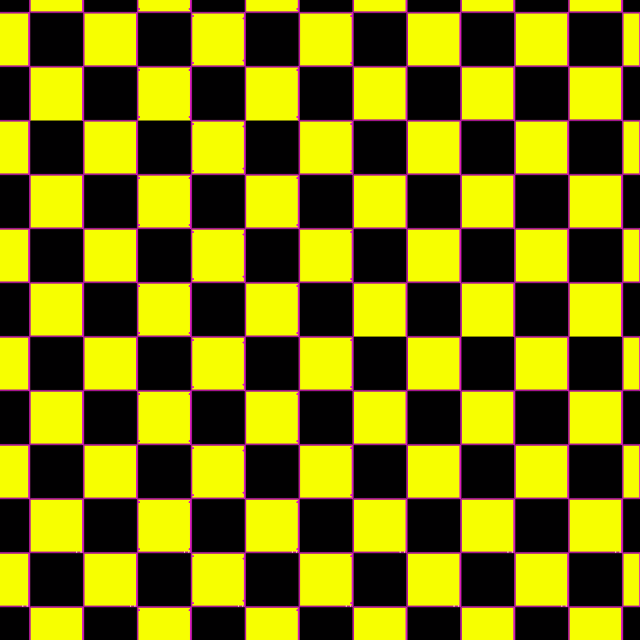
Give the GLSL for this pattern, as a three.js fragment shader.

```glsl
// Yellow and black checkerboard, about twelve squares each way, with thin magenta seams.
// Each pixel finds its nearest grid crossing and measures signed distance to both seams,
// positive towards yellow; a few seams are missing, and some carry small specks.
varying vec2 vUv;

const vec3 BLACK = vec3(0.005, 0.0, 0.005);
const vec3 YELLOW = vec3(0.97, 1.0, 0.0);
const vec3 MAGENTA = vec3(0.84, 0.09, 0.74);
const vec3 PURPLE = vec3(0.58, 0.07, 0.50);
const vec3 PLUM = vec3(0.36, 0.11, 0.29);

// 1 when a lies between lo and hi
float within(float a, float lo, float hi) {
  return step(lo, a) * step(a, hi);
}

// Soft band around a seam; d is the distance in squares
float band(float d, float halfWidth) {
  return 1.0 - smoothstep(halfWidth - 0.010, halfWidth + 0.010, abs(d));
}

float speck(vec2 offset, float radius) {
  return 1.0 - smoothstep(radius * 0.5, radius * 1.5, length(offset));
}

// Dark on the black side, glowing on the yellow side
vec3 seamColor(float s, vec3 bright) {
  return mix(PLUM, bright, smoothstep(-0.020, 0.006, s));
}

void main() {
  vec2 grid = (vUv - vec2(0.0462, 0.0521)) / vec2(0.08422, 0.0844);
  vec2 crossing = floor(grid + 0.5);
  vec2 e = grid - crossing;
  float parity = 1.0 - 2.0 * mod(crossing.x + crossing.y, 2.0);

  // Checkerboard
  vec2 side = clamp(e / 0.012, -1.0, 1.0);
  float yellow = 0.5 - 0.5 * parity * side.x * side.y;
  vec3 color = mix(BLACK, YELLOW, yellow);

  // Signed distances to the vertical (x) and horizontal (y) seams
  vec2 facing = -parity * vec2(e.y < 0.0 ? -1.0 : 1.0, e.x < 0.0 ? -1.0 : 1.0);
  vec2 s = facing * e;
  float yellowRight = step(0.0, facing.x);
  float yellowAbove = step(0.0, facing.y);

  // Horizontal seams, absent under some yellow squares
  float missing = yellowAbove * max(
    within(crossing.y, 8.5, 9.5) * within(grid.x, 0.0, 5.0),
    within(crossing.y, 4.5, 5.5) * step(6.0, grid.x));
  color = mix(color, seamColor(s.y, mix(PURPLE, MAGENTA, 0.35)),
    band(s.y - 0.003, 0.017) * (1.0 - missing));

  // Vertical seams, stronger on the right of a yellow square
  vec3 bright = mix(MAGENTA, PURPLE, 0.5 * yellowRight);
  color = mix(color, seamColor(s.x, bright),
    band(s.x - 0.004, mix(0.021, 0.016, yellowRight)));

  // Magenta specks just inside yellow corners, on the left-middle seams
  float inset = abs(crossing.x - 4.0) < 0.5 ? 0.11 : 0.065;
  float speckled = mix(within(crossing.x, 2.5, 6.5),
    within(crossing.x, 1.5, 3.5), yellowRight);
  color = mix(color, MAGENTA,
    speckled * speck(vec2(s.x - 0.032, abs(e.y) - inset), 0.018));

  // Pale flecks at the lower right of yellow squares on the two lowest seams
  float flecks = max(speck(e - vec2(-0.045, 0.012), 0.014),
    speck(e - vec2(-0.125, 0.012), 0.014));
  color = mix(color, vec3(1.0, 0.88, 0.72),
    0.8 * flecks * yellowAbove * within(crossing.y, -0.5, 1.5));

  // Thin seam closing the right border of the yellow squares
  color = mix(color, MAGENTA, 0.8 * yellow * smoothstep(0.9975, 0.9990, vUv.x));

  gl_FragColor = vec4(color, 1.0);
}
```
